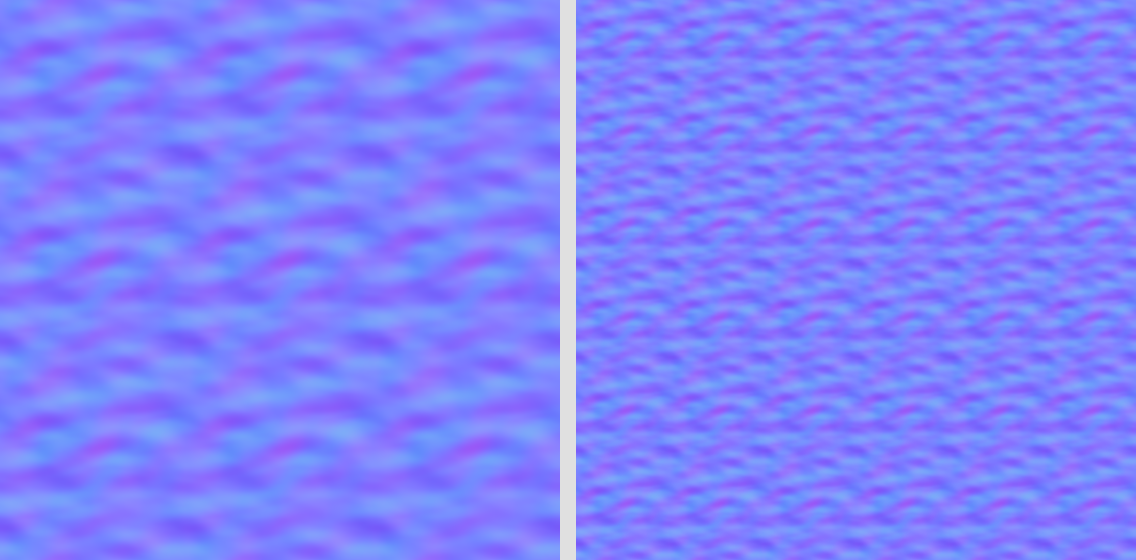
Left, the tile; right, the same tile 2 across and 2 down.
Write a Shadertoy shader that draws this texture map.

```glsl
// Tiling tangent-space normal map of soft, wind-stretched water ripples.

const float TAU = 6.2831853;
const float REPEATS = 3.0;                  // ripple tiles along each canvas edge
const vec2 SLOPE_GAIN = vec2(0.047, 0.045); // tilt strength across and up
const vec2 MEAN_TILT = vec2(-0.008, 0.010); // overall lean of the surface
const float BEND = 0.006;                   // gentle waviness of the crests
const float DRIFT = 0.14;                   // variation between the tiles
const float STEP = 0.004;                   // slope sampling distance, in tiles

// Ripple layers: cells across, cells up, shear in cells, height
const vec4 SWELL  = vec4(3.0, 5.0, -1.0, 0.82);
const vec4 WAVES  = vec4(4.0, 7.0, 1.0, 0.28);
const vec4 CHOP   = vec4(6.0, 10.0, -1.0, 0.07);
const vec4 MOTTLE = vec4(12.0, 17.0, 0.0, 0.012);
const vec4 WANDER = vec4(7.0, 13.0, 0.0, DRIFT);

// Unit gradient of a lattice cell; the lattice wraps along its sheared axes
vec2 cellGradient(vec2 cell, vec3 lattice, float seed) {
    float turns = floor((cell.x + 0.5) / lattice.x);
    cell -= turns * vec2(lattice.x, lattice.z);
    cell.y -= lattice.y * floor((cell.y + 0.5) / lattice.y);
    float angle = TAU * fract(sin(dot(cell, vec2(127.1, 311.7)) + seed * 17.3) * 43758.5);
    return vec2(cos(angle), sin(angle));
}

// Gradient noise with period 1 in both directions, scaled by the layer height
float layerHeight(vec2 p, vec4 layer, float seed) {
    vec3 lattice = layer.xyz;
    vec2 q = p * lattice.xy + vec2(0.0, lattice.z * p.x);
    vec2 cell = floor(q);
    vec2 f = q - cell;
    vec2 blend = f * f * f * (f * (f * 6.0 - 15.0) + 10.0);
    vec2 right = vec2(1.0, 0.0);
    vec2 up = vec2(0.0, 1.0);
    float a = dot(cellGradient(cell, lattice, seed), f);
    float b = dot(cellGradient(cell + right, lattice, seed), f - right);
    float c = dot(cellGradient(cell + up, lattice, seed), f - up);
    float d = dot(cellGradient(cell + 1.0, lattice, seed), f - 1.0);
    return layer.w * mix(mix(a, b, blend.x), mix(c, d, blend.x), blend.y);
}

// Water height at a point given in tiles
float waterHeight(vec2 p) {
    float drift = layerHeight(p / REPEATS, WANDER, 5.0);
    p.y += BEND * sin(TAU * p.x);
    return layerHeight(p, SWELL, 1.0) + layerHeight(p, WAVES, 2.0)
         + layerHeight(p, CHOP, 3.0) + layerHeight(p, MOTTLE, 4.0) + drift;
}

void mainImage(out vec4 fragColor, in vec2 fragCoord) {
    vec2 p = REPEATS * fragCoord / iResolution.xy;

    // Central differences give the surface slope
    vec2 dx = vec2(STEP, 0.0);
    vec2 dy = vec2(0.0, STEP);
    vec2 slope = vec2(waterHeight(p + dx) - waterHeight(p - dx),
                      waterHeight(p + dy) - waterHeight(p - dy)) / (2.0 * STEP);

    // Pack the unit normal into colour
    vec3 normal = normalize(vec3(MEAN_TILT - SLOPE_GAIN * slope, 1.0));
    fragColor = vec4(0.5 + 0.5 * normal, 1.0);
}
```
